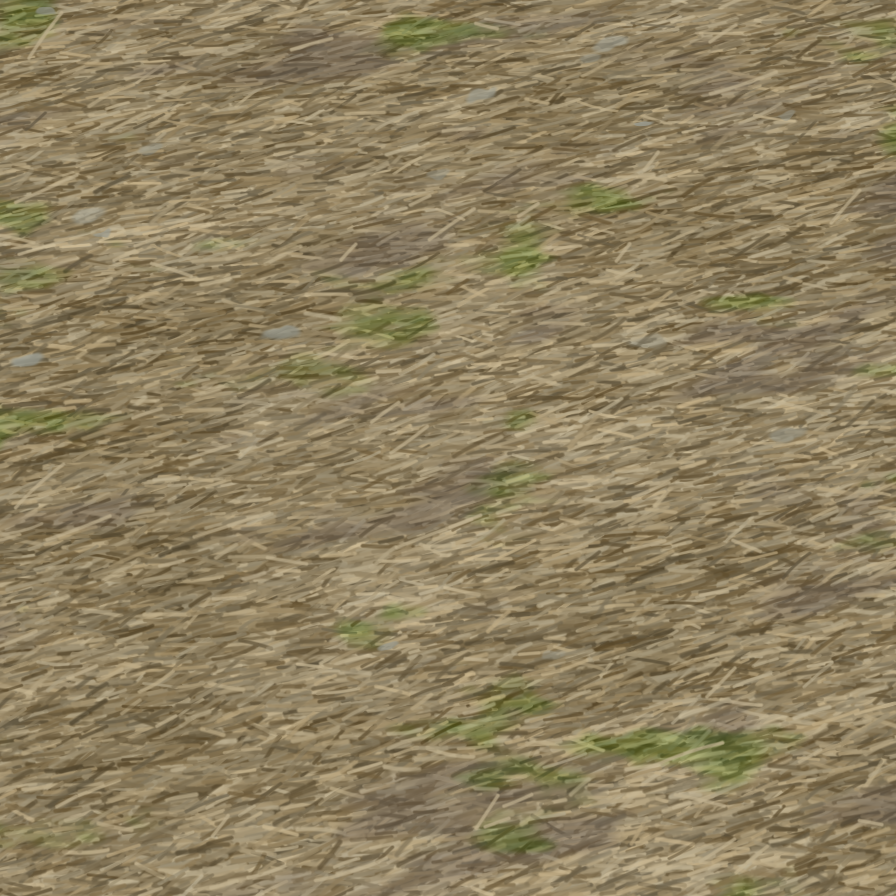
Give the GLSL for this texture, as a Shadertoy shader.

```glsl
// Dry, trampled meadow: matted straw with bare soil, green tufts and small stones
float hash(vec2 p) {
    return fract(sin(dot(p, vec2(127.1, 311.7))) * 43758.5453);
}

float noise(vec2 p) {
    vec2 cell = floor(p), f = fract(p);
    f = f * f * (3.0 - 2.0 * f);
    return mix(mix(hash(cell), hash(cell + vec2(1, 0)), f.x),
               mix(hash(cell + vec2(0, 1)), hash(cell + 1.0), f.x), f.y);
}

float fbm(vec2 p) {
    float sum = 0.0, amp = 0.5;
    for (int i = 0; i < 4; i++) {
        sum += amp * noise(p);
        p = p * 2.03 + 17.3;
        amp *= 0.5;
    }
    return sum / 0.9375;
}

vec2 turn(vec2 p, float angle) {
    float c = cos(angle), s = sin(angle);
    return vec2(c * p.x + s * p.y, c * p.y - s * p.x);
}

// Short blades on a slanted grid: rgb is the summed tint, a the coverage
vec4 strawLayer(vec2 p, float layer) {
    vec2 size = vec2(0.036, 0.016) * (0.8 + 0.4 * hash(vec2(layer, 3.0)));
    p = turn(p, 0.27 + 0.2 * sin(layer * 2.4)) + layer * 0.37;
    vec2 home = floor(p / size);
    vec4 sum = vec4(0.0);
    for (int y = -1; y <= 1; y++)
    for (int x = -1; x <= 1; x++) {
        vec2 id = home + vec2(x, y);
        vec2 seed = id + layer * 19.7;
        vec2 root = (id + vec2(hash(seed), hash(seed + 5.3))) * size;
        float lean = hash(seed + 9.1) - 0.5;
        vec2 d = turn(p - root, 5.0 * lean * lean * lean);
        float halfLength = size.x * mix(0.25, 0.7, hash(seed + 2.7));
        d.y += 9.0 * (hash(seed + 7.7) - 0.5) * d.x * d.x;
        float dist = length(vec2(max(abs(d.x) - halfLength, 0.0), d.y));
        float width = mix(0.0028, 0.0048, hash(seed + 4.4));
        float mask = 1.0 - smoothstep(width * 0.2, width, dist);
        float tone = 0.46 * (hash(seed + 6.6) - 0.5);
        float warmth = hash(seed + 8.8) - 0.5;
        vec3 tint = tone * vec3(1.0, 0.98, 0.9) + warmth * vec3(0.04, 0.0, -0.05);
        sum += vec4(tint * mask, mask);
    }
    return sum;
}

void mainImage(out vec4 fragColor, in vec2 fragCoord) {
    vec2 uv = fragCoord / iResolution.y;
    // Grain gets finer with distance
    vec2 p = vec2(uv.x, uv.y + 0.22 * uv.y * uv.y);
    vec2 along = turn(p, 0.24);

    // Broad light and dark drifts
    float drift = fbm(along * vec2(4.0, 9.0) + 3.1);
    vec3 ground = vec3(0.565, 0.505, 0.383);
    ground += 0.16 * (drift - 0.5) + 0.04 * (0.5 - uv.y);

    // Bare grey-brown soil
    float soil = smoothstep(0.58, 0.76, fbm(along * vec2(5.0, 14.0) + 41.0));
    ground = mix(ground, vec3(0.45, 0.40, 0.335), 0.65 * soil);

    // Green tufts
    float green = smoothstep(0.62, 0.78, fbm(p * vec2(7.0, 12.0) + 73.0));
    ground += green * vec3(-0.10, -0.025, -0.115);

    // Fine thatch below the blades
    float thatch = noise(along * vec2(70.0, 230.0)) + noise(along * vec2(150.0, 330.0) + 9.0);
    vec3 color = ground + 0.13 * (thatch - 1.0);

    // Matted blades
    for (int i = 0; i < 8; i++) {
        vec4 straw = strawLayer(p, float(i) + 1.0);
        vec3 tint = straw.rgb / max(straw.a, 0.001);
        color = mix(color, ground + tint * (1.0 - 0.35 * soil), 0.72 * min(straw.a, 1.0));
    }

    // Half-buried stones
    for (int i = 0; i < 16; i++) {
        vec2 seed = vec2(float(i), 27.0);
        vec2 spot = vec2(hash(seed), sqrt(hash(seed + 1.7)));
        vec2 d = turn(uv - spot, 0.15 + 0.3 * (hash(seed + 2.9) - 0.5));
        float size = mix(0.010, 0.024, hash(seed + 3.3));
        d += 0.006 * (vec2(noise(uv * 90.0), noise(uv * 90.0 + 31.0)) - 0.5);
        float edge = length(d / vec2(size, size * 0.38));
        float mask = 1.0 - smoothstep(0.65, 1.1, edge);
        float shade = 0.10 * hash(seed + 4.1) + 6.0 * d.y;
        vec3 stone = vec3(0.56, 0.565, 0.52) + shade;
        color = mix(color, stone, mask * mix(0.35, 0.85, hash(seed + 5.9)));
    }

    // Long pale stalks lying on top
    for (int i = 0; i < 60; i++) {
        vec2 seed = vec2(float(i), 61.0);
        vec2 d = uv - vec2(hash(seed), hash(seed + 1.3));
        float lean = hash(seed + 2.1) - 0.5;
        d = turn(d, 0.3 + 0.4 * lean + 4.0 * lean * lean * lean);
        d.y += 3.0 * (hash(seed + 3.7) - 0.5) * d.x * d.x;
        float halfLength = mix(0.012, 0.045, pow(hash(seed + 4.9), 2.0));
        float dist = length(vec2(max(abs(d.x) - halfLength, 0.0), d.y));
        float mask = 1.0 - smoothstep(0.0006, 0.0032, dist);
        color = mix(color, vec3(0.76, 0.70, 0.57), 0.7 * mask);
    }

    fragColor = vec4(clamp(color, 0.0, 1.0), 1.0);
}
```
